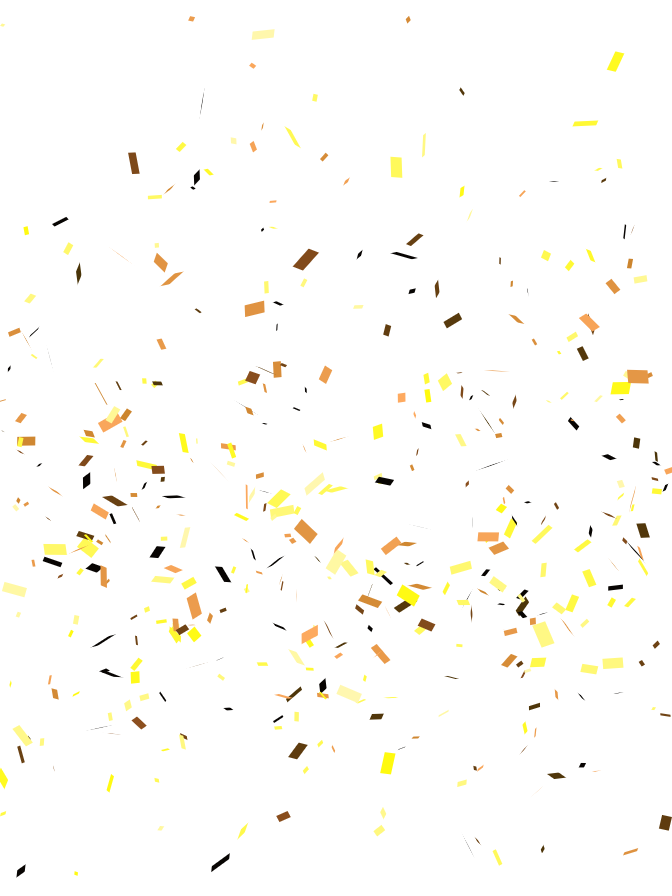
This pattern is drawn by a WebGL 2 fragment shader. Its source:

```glsl
#version 300 es
precision highp float;
// Gold, brown and black confetti tumbling over a white ground.

uniform vec2 u_resolution;
out vec4 outColor;

// Random value for one trait of one piece.
float hash(float piece, float trait) {
    return fract(sin(piece * 12.9898 + trait * 78.233) * 43758.5453);
}

vec2 direction(float angle) {
    return vec2(cos(angle), sin(angle));
}

float cross2(vec2 a, vec2 b) {
    return a.x * b.y - a.y * b.x;
}

// Foreshortens a vector along the tilt direction.
vec2 tilted(vec2 v, vec2 tilt, float facing) {
    return v - (1.0 - facing) * dot(v, tilt) * tilt;
}

// Coverage of a parallelogram with half edges a and b, fading slivers thinner than a pixel.
float parallelogram(vec2 p, vec2 a, vec2 b, float pixel) {
    float area = abs(cross2(a, b));
    vec2 halfSpan = area / vec2(length(b), length(a));
    vec2 offset = abs(vec2(cross2(p, b) / length(b), cross2(p, a) / length(a)));
    vec2 cover = clamp((halfSpan - offset) / pixel + 0.5, 0.0, 1.0);
    cover = min(cover, 2.0 * halfSpan / pixel);
    return cover.x * cover.y;
}

// Foil colour: dark when turned away, yellow when facing the viewer.
vec3 foil(float light, float tint) {
    vec3 black = vec3(0.03, 0.02, 0.01);
    vec3 brown = mix(vec3(0.28, 0.20, 0.03), vec3(0.55, 0.31, 0.12), tint);
    vec3 orange = mix(vec3(0.80, 0.52, 0.18), vec3(1.0, 0.67, 0.38), tint);
    vec3 yellow = mix(vec3(1.0, 0.98, 0.05), vec3(1.0, 0.97, 0.69), tint);
    if (light < 0.33) return black;
    if (light < 0.47) return brown;
    if (light < 0.66) return orange;
    return yellow;
}

void main() {
    float aspect = u_resolution.y / u_resolution.x;
    float pixel = 1.0 / u_resolution.x;
    vec2 uv = gl_FragCoord.xy * pixel;
    vec3 color = vec3(1.0);

    for (int i = 0; i < 440; i++) {
        float id = float(i) + 1.0;

        // Scatter evenly across, densest a little below mid-height
        float height = pow(0.5 * (hash(id, 2.0) + hash(id, 3.0)), 1.2);
        vec2 p = uv - vec2(hash(id, 1.0), height * aspect);
        if (dot(p, p) > 0.0008) continue;

        // Rectangle turned in its plane, then tilted in depth
        float size = hash(id, 4.0);
        float halfLength = mix(0.005, 0.019, size * size);
        float halfWidth = halfLength * mix(0.38, 0.62, hash(id, 5.0));
        float facing = max(hash(id, 6.0), 0.04);
        vec2 along = direction(6.2832 * hash(id, 7.0));
        vec2 tilt = direction(6.2832 * hash(id, 8.0));
        vec2 a = halfLength * tilted(along, tilt, facing);
        vec2 b = halfWidth * tilted(vec2(-along.y, along.x), tilt, facing);

        // Lay the piece over those before it
        float light = 0.45 * facing + 0.65 * hash(id, 9.0);
        vec3 paint = foil(light, hash(id, 10.0));
        color = mix(color, paint, parallelogram(p, a, b, pixel));
    }

    outColor = vec4(color, 1.0);
}
```
